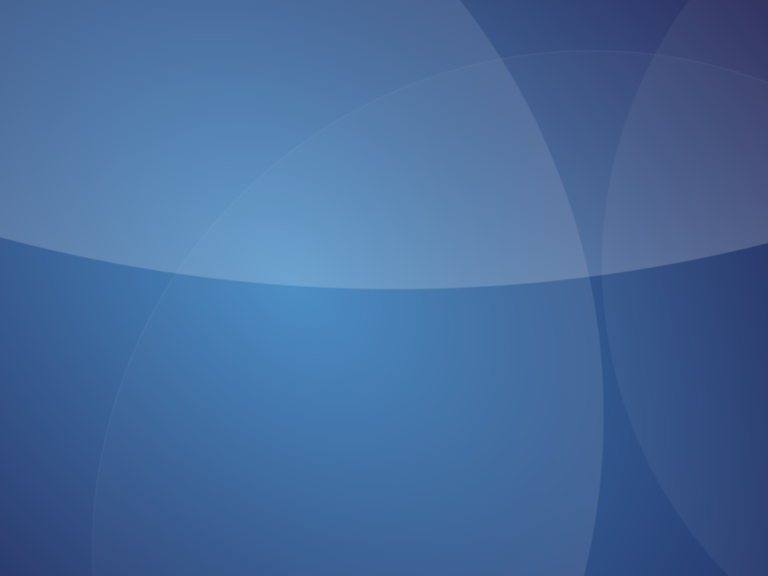
This background is drawn by a WebGL 1 fragment shader. Its source:

```glsl
precision highp float;
// A soft blue backdrop: an oblique radial glow fading to navy, overlaid by
// large translucent discs. Each disc is a white veil, strongest at its rim
// and fading inward, shaped by a signed circle distance.

uniform vec2 u_resolution;

// Opacity of a disc veil: "core" deep inside, "core + rim" at the edge.
float veil(vec2 p, vec2 center, float radius, float core, float rim, float falloff) {
    float inside = radius - length(p - center);
    float soft = 1.2 / u_resolution.y;
    float coverage = smoothstep(-soft, soft, inside);
    return coverage * (core + rim * exp(-falloff * max(inside, 0.0)));
}

// Thin bright outline of a circle.
float outline(vec2 p, vec2 center, float radius, float width) {
    float d = (length(p - center) - radius) / width;
    return exp(-d * d);
}

vec3 lighten(vec3 color, float alpha) {
    return mix(color, vec3(1.0), alpha);
}

void main() {
    // Coordinates in canvas heights, origin at the lower left.
    vec2 p = gl_FragCoord.xy / u_resolution.y;

    // Glow stretched along the falling diagonal.
    vec2 offset = p - vec2(0.505, 0.515);
    vec2 diagonal = vec2(offset.x + offset.y, 0.7 * (offset.x - offset.y)) * 0.7071;
    float fade = length(diagonal) / 0.95;
    vec3 glowBlue = vec3(0.265, 0.535, 0.76);
    vec3 navy = vec3(0.10, 0.105, 0.305);
    vec3 color = mix(glowBlue, navy, min(fade, 1.05));

    // Large left disc and the smaller one entering from the right.
    color = lighten(color, veil(p, vec2(-0.115, 0.28), 1.163, 0.03, 0.065, 4.0));
    color = lighten(color, veil(p, vec2(1.819, 0.54), 0.774, 0.01, 0.035, 3.0));

    // Faint lower disc with a fine rim.
    vec2 faintCenter = vec2(1.028, 0.045);
    color = lighten(color, veil(p, faintCenter, 0.868, 0.003, 0.017, 5.0));
    color = lighten(color, 0.025 * outline(p, faintCenter, 0.867, 0.0018));

    // Wide upper veil, brightest along its curved lower edge.
    color = lighten(color, veil(p, vec2(0.686, 3.154), 2.656, 0.0, 0.18, 2.2));

    gl_FragColor = vec4(color, 1.0);
}
```
